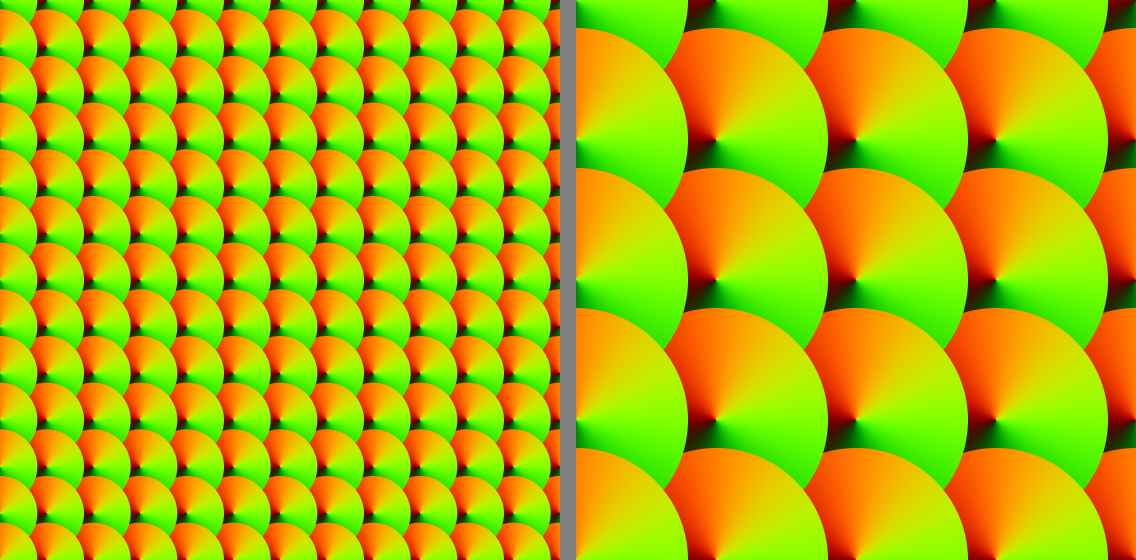
Left, the full canvas; right, a detail of the centre.
This pattern is drawn by a Shadertoy shader. Its source:

```glsl
const float REPEATS = 12.0;
const float RADIUS = 0.8;   // in cells

// Hue by direction from the disc centre: up drives red, right drives green
vec3 directionColor(vec2 offset) {
    vec2 dir = offset / max(length(offset), 1e-5);
    return vec3(0.5 + 0.5 * dir.yx, 0.0);
}

// Antialiased coverage of a disc
float discMask(vec2 offset, float radius, float pixel) {
    return clamp(0.5 + (radius - length(offset)) / pixel, 0.0, 1.0);
}

// Paint the four discs that reach this cell; left columns lie over right
// ones, and within a column lower discs lie over upper ones
vec3 overlappingDiscs(vec2 cellPos, float radius, float pixel) {
    vec3 color = vec3(0.0);
    for (int x = 1; x >= 0; x--) {
        for (int y = 1; y >= 0; y--) {
            vec2 offset = cellPos - vec2(x, y);
            color = mix(color, directionColor(offset), discMask(offset, radius, pixel));
        }
    }
    return color;
}

void mainImage(out vec4 fragColor, in vec2 fragCoord) {
    vec2 grid = fragCoord / iResolution.xy * REPEATS;
    float pixel = REPEATS / min(iResolution.x, iResolution.y);
    fragColor = vec4(overlappingDiscs(fract(grid), RADIUS, pixel), 1.0);
}
```
